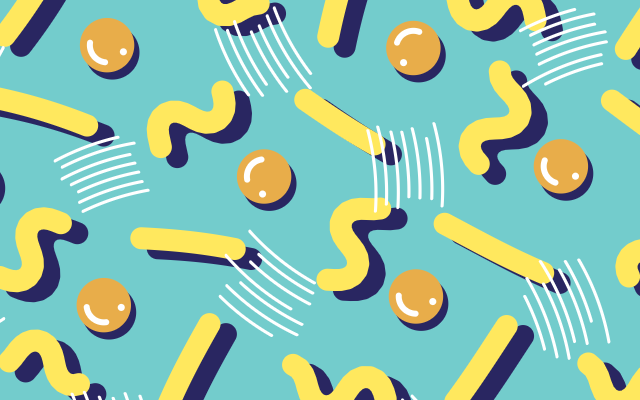
Reproduce this pattern procedurally as a WebGL 1 fragment shader.

```glsl
precision highp float;
// Retro confetti: yellow bars and squiggles, shaded balls and white hatching.
// Strokes fill the cells of a loose lattice; balls and hatches alternate on its
// corners. Distances are gathered per colour layer, then painted in order.

uniform vec2 u_resolution;

float hash(vec2 id, float seed) {
  return fract(sin(dot(id, vec2(127.1, 311.7)) + seed * 74.7) * 43758.5453);
}

vec2 rotate(vec2 p, float angle) {
  float c = cos(angle), s = sin(angle);
  return vec2(c * p.x + s * p.y, c * p.y - s * p.x);
}

float segment(vec2 p, vec2 a, vec2 b) {
  vec2 ab = b - a;
  return length(p - a - ab * clamp(dot(p - a, ab) / dot(ab, ab), 0.0, 1.0));
}

// Round stroke whose heading swings like a sine along its length
float meander(vec2 p, float halfLength, float swing, float freq, float phase) {
  if (length(p) > 0.36) return 1.0;
  const float STEPS = 20.0;
  float stepLength = 2.0 * halfLength / STEPS;
  vec2 a = vec2(-halfLength * (1.0 - 0.25 * swing * swing), 0.0);
  float d = 1.0;
  for (float i = 0.5; i < STEPS; i++) {
    float heading = swing * sin(freq * (i * stepLength - halfLength) + phase);
    vec2 b = a + stepLength * vec2(cos(heading), sin(heading));
    d = min(d, segment(p, a, b));
    a = b;
  }
  return d - 0.0275;
}

// Bar or squiggle of one lattice cell
float stroke(vec2 p, vec2 id) {
  float slant = mod(id.x + id.y, 2.0) < 0.5 ? -0.4 : 0.95;
  p = rotate(p, slant + 0.7 * (hash(id, 1.0) - 0.5));
  float size = hash(id, 2.0);
  float phase = 6.283 * hash(id, 3.0);
  if (mod(id.x + floor(id.y * 0.5), 2.0) < 0.5)
    return meander(p, mix(0.13, 0.21, size), 1.15, 22.0, phase);
  return meander(p, mix(0.1, 0.15, size), 0.15, 5.0, phase);
}

// Curved glint and a dot inside a ball
float glint(vec2 p, float angle) {
  p = rotate(p, angle);
  float t = clamp(atan(p.y, p.x), -0.8, 0.8);
  float arc = length(p - 0.043 * vec2(cos(t), sin(t))) - 0.0075;
  float spot = length(p - 0.044 * vec2(cos(2.1), sin(2.1))) - 0.0088;
  return min(arc, spot);
}

// Uneven, slightly bowed parallel lines
float hatch(vec2 p, vec2 id) {
  p = rotate(p, 6.283 * hash(id, 5.0));
  p.y += 0.8 * p.x * p.x;
  float spacing = mix(0.023, 0.031, hash(id, 6.0));
  float line = clamp(floor(p.y / spacing + 0.5), -3.0, 3.0);
  float wobble = hash(id, line + 20.0) - 0.5;
  float along = abs(p.x - 0.06 * wobble) - mix(0.07, 0.11, hash(id, line + 40.0));
  float across = p.y - (line + 0.25 * wobble) * spacing;
  return length(vec2(max(along, 0.0), across)) - 0.0039;
}

float cover(float d) {
  return clamp(0.5 - d * u_resolution.y, 0.0, 1.0);
}

void main() {
  vec2 p = gl_FragCoord.xy / u_resolution.y;
  vec2 cell = vec2(0.38, 0.31);
  vec2 home = floor((p + vec2(0.1, 0.07)) / cell);
  float shadow = 1.0, strokes = 1.0, balls = 1.0, white = 1.0;

  for (float y = -1.0; y <= 1.0; y++) {
    for (float x = -1.0; x <= 1.0; x++) {
      vec2 id = home + vec2(x, y);
      vec2 jitter = vec2(hash(id, 7.0), hash(id, 8.0)) - 0.5;
      vec2 corner = p + vec2(0.1, 0.07) - id * cell;

      vec2 q = corner - 0.5 * cell - 0.04 * jitter;
      strokes = min(strokes, stroke(q, id));
      shadow = min(shadow, stroke(q - vec2(0.041, -0.025), id));

      q = corner - 0.07 * jitter.yx;
      if (mod(id.x + id.y, 2.0) < 0.5) {
        balls = min(balls, length(q) - 0.068);
        shadow = min(shadow, length(q - vec2(0.013, -0.018)) - 0.068);
        white = min(white, glint(q, mix(2.0, 4.2, hash(id, 4.0))));
      } else {
        white = min(white, hatch(q, id));
      }
    }
  }

  // Paint the layers from back to front
  vec3 color = vec3(0.45, 0.80, 0.80);
  color = mix(color, vec3(0.16, 0.15, 0.38), cover(shadow));
  color = mix(color, vec3(1.0, 0.91, 0.37), cover(strokes));
  color = mix(color, vec3(0.91, 0.68, 0.29), cover(balls));
  color = mix(color, vec3(1.0), cover(white));
  gl_FragColor = vec4(color, 1.0);
}
```
